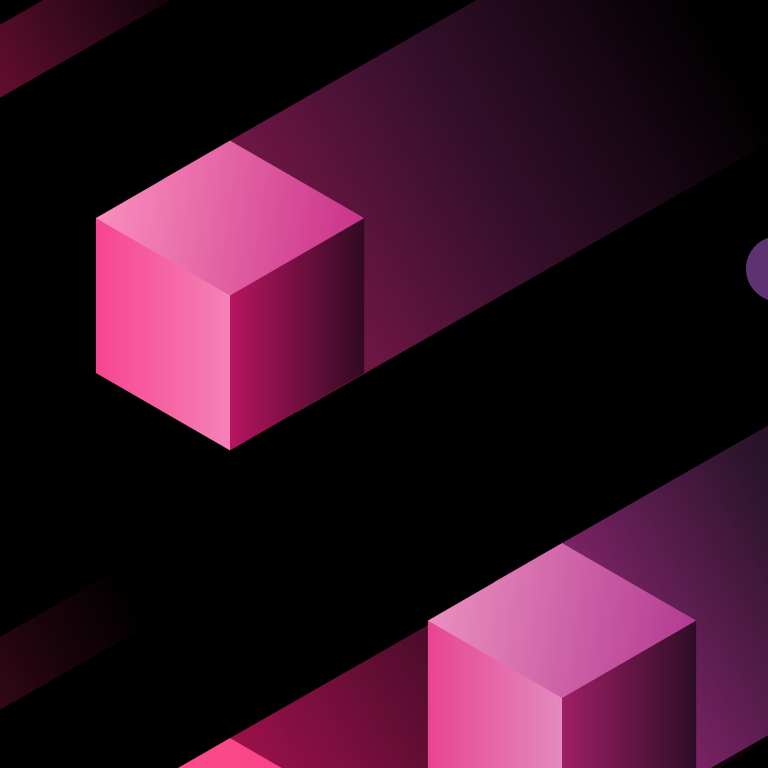
A WebGL 1 fragment shader for this background:

```glsl
precision highp float;
// Glossy pink isometric cubes trailing fading diagonal beams across black.

uniform vec2 u_resolution;

const float ISO_SLOPE = 0.57735;

// Antialiased coverage of a signed distance (negative inside).
float fill(float d) {
  return clamp(0.5 - d * u_resolution.y, 0.0, 1.0);
}

// Beam rising to the right from the origin, fading through mid to black.
vec3 beam(vec3 base, vec2 p, float halfHeight, float len, vec3 near, vec3 mid) {
  float along = dot(p, vec2(0.866, 0.5));
  float edge = (abs(p.y - 0.571 * p.x) - halfHeight) * 0.868;
  float t = clamp(along / len, 0.0, 1.0);
  vec3 tint = mix(near, mid, min(t * 2.0, 1.0)) * min(2.0 - t * 2.0, 1.0);
  return mix(base, tint, fill(max(edge, -along)));
}

// Isometric cube; each face has a horizontal gradient between two colours.
vec3 cube(vec3 base, vec2 p, float radius, vec3 topA, vec3 topB,
          vec3 leftA, vec3 leftB, vec3 rightA, vec3 rightB) {
  float x = p.x / (radius * 0.866);
  float slant = abs(p.x) * ISO_SLOPE;
  float outline = max(abs(p.x) - radius * 0.866, (abs(p.y) + slant - radius) * 0.866);
  vec3 leftFace = mix(leftA, leftB, clamp(x + 1.0, 0.0, 1.0));
  vec3 rightFace = mix(rightA, rightB, clamp(x, 0.0, 1.0));
  float tilt = 0.08 * (0.5 - p.y / radius);
  vec3 topFace = mix(topA, topB, clamp(x * 0.5 + 0.5 + tilt, 0.0, 1.0));
  vec3 body = mix(rightFace, leftFace, fill(p.x));
  body = mix(body, topFace, fill((slant - p.y) * 0.866));
  return mix(base, body, fill(outline));
}

void main() {
  vec2 p = gl_FragCoord.xy / u_resolution.y;
  vec3 color = vec3(0.0);
  float radius = 0.2017;

  // Narrow beams entering from the left side
  color = beam(color, p - vec2(-0.06, 0.886), 0.0475, 0.36,
               vec3(0.45, 0.06, 0.20), vec3(0.21, 0.035, 0.11));
  color = beam(color, p - vec2(-0.06, 0.089), 0.0475, 0.27,
               vec3(0.24, 0.04, 0.11), vec3(0.11, 0.015, 0.045));

  // Violet disc on the right side
  color = mix(color, vec3(0.36, 0.20, 0.44),
              fill(length(p - vec2(1.014, 0.650)) - 0.0427));

  // Upper cube
  vec2 q = p - vec2(0.2995, 0.6152);
  color = beam(color, q, radius, 0.72, vec3(0.53, 0.10, 0.31), vec3(0.21, 0.06, 0.17));
  color = cube(color, q, radius,
               vec3(0.98, 0.56, 0.74), vec3(0.79, 0.20, 0.54),
               vec3(0.97, 0.27, 0.56), vec3(0.96, 0.51, 0.72),
               vec3(0.72, 0.08, 0.38), vec3(0.19, 0.04, 0.13));

  // Lowest cube, mostly below the canvas
  q = p - vec2(0.2995, -0.1628);
  color = beam(color, q, radius, 0.72, vec3(0.72, 0.07, 0.33), vec3(0.33, 0.05, 0.18));
  color = cube(color, q, radius,
               vec3(1.0, 0.32, 0.57), vec3(0.96, 0.24, 0.50),
               vec3(0.97, 0.22, 0.48), vec3(1.0, 0.45, 0.62),
               vec3(0.75, 0.08, 0.35), vec3(0.25, 0.03, 0.12));

  // Lower right cube
  q = p - vec2(0.7318, 0.0911);
  color = beam(color, q, radius, 0.72, vec3(0.60, 0.16, 0.48), vec3(0.18, 0.08, 0.18));
  color = cube(color, q, radius,
               vec3(0.92, 0.56, 0.75), vec3(0.70, 0.23, 0.57),
               vec3(0.91, 0.27, 0.57), vec3(0.89, 0.54, 0.75),
               vec3(0.62, 0.12, 0.40), vec3(0.18, 0.05, 0.15));

  gl_FragColor = vec4(color, 1.0);
}
```
